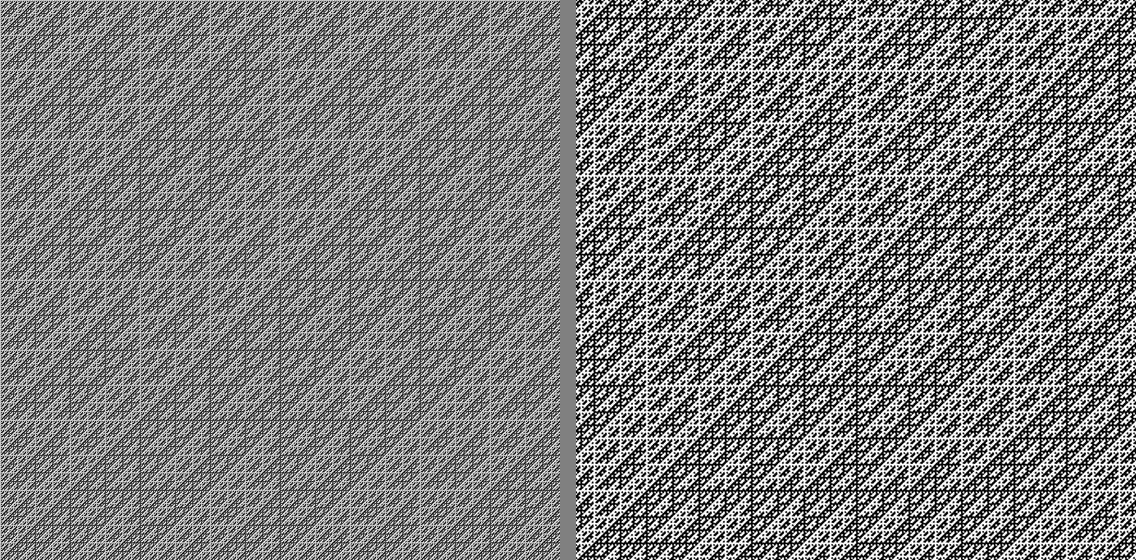
Left, the full canvas; right, a detail of the centre.
A Shadertoy shader for this pattern:

```glsl
// Draws a Walsh-Hadamard sign matrix as a fine black and white weave of tiny cells.

const int   CELLS = 1024;       // cells across and down, a power of two
const vec3  LIGHT = vec3(1.0);  // even-parity cells
const vec3  DARK  = vec3(0.0);  // odd-parity cells
const float LOBES = 3.0;        // reach of the smoothing filter
const float PI    = 3.14159;

// 1.0 when row and column share an odd number of set bits.
float hadamardParity(int column, int row) {
    int bits = column & row;
    for (int shift = 16; shift > 0; shift /= 2) {
        bits ^= bits >> shift;
    }
    return float(bits & 1);
}

float sinc(float x) {
    float angle = PI * x;
    return abs(angle) < 0.001 ? 1.0 : sin(angle) / angle;
}

// Windowed sinc, zero beyond its lobes.
float lanczos(float x) {
    return abs(x) < LOBES ? sinc(x) * sinc(x / LOBES) : 0.0;
}

// Filtered matrix at p, in cells; scale is the filter size in cells per axis.
float softMatrix(vec2 p, vec2 scale) {
    vec2 reach = LOBES * scale;
    ivec2 first = max(ivec2(ceil(p - 0.5 - reach)), ivec2(0));
    ivec2 last = min(ivec2(floor(p - 0.5 + reach)), ivec2(CELLS - 1));
    float sum = 0.0;
    float total = 0.0;
    for (int row = first.y; row <= last.y; row++) {
        float rowWeight = lanczos((float(row) + 0.5 - p.y) / scale.y);
        for (int column = first.x; column <= last.x; column++) {
            float weight = rowWeight * lanczos((float(column) + 0.5 - p.x) / scale.x);
            sum += weight * hadamardParity(column, row);
            total += weight;
        }
    }
    return clamp(sum / total, 0.0, 1.0);
}

void mainImage(out vec4 fragColor, in vec2 fragCoord) {
    // Row zero lies along the top edge.
    vec2 uv = fragCoord / iResolution.xy;
    uv.y = 1.0 - uv.y;

    // The filter spans one canvas sample, and never less than one cell.
    vec2 scale = max(float(CELLS) / iResolution.xy, vec2(1.0));
    float darkness = softMatrix(uv * float(CELLS), scale);
    fragColor = vec4(mix(LIGHT, DARK, darkness), 1.0);
}
```
